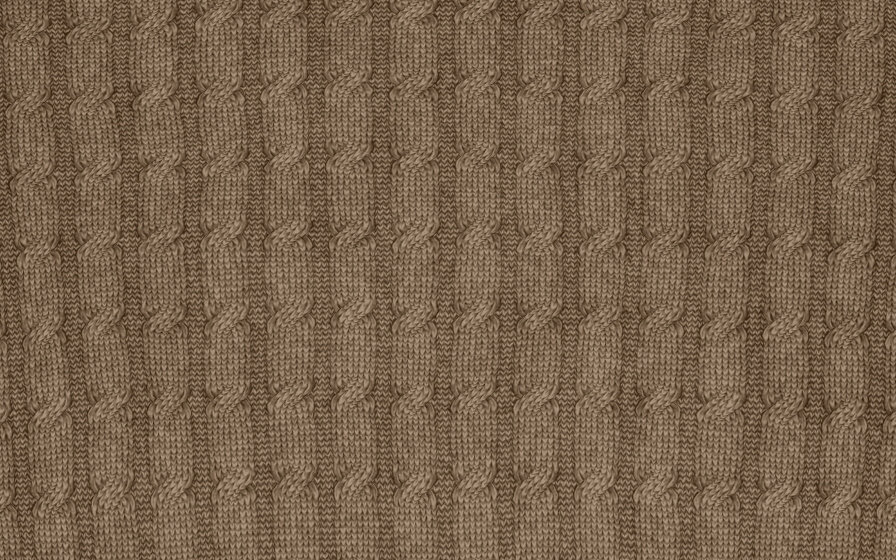
A WebGL 1 fragment shader for this texture:

```glsl
precision highp float;
// Brown cable-knit cloth: columns of two twisting strands on a darker purl ground.
// A gently warped grid places the crossings; each strand carries its own wales
// of V-shaped stitches, and the front strand shades the one it passes over.

uniform vec2 u_resolution;

#define COLUMN_PITCH 0.1113   // cable spacing, in canvas heights
#define REPEAT 0.1385         // distance between crossings, in canvas heights
#define STRAND 0.182          // half width of a strand, in column pitches
#define TWIST 0.25            // half length of a crossing, in repeats
#define TILT 0.6              // lean of the stitch rows inside a crossing
#define STRAND_WALES 4.0      // stitch columns in each strand
#define ROWS 15.0             // stitch rows in each repeat
#define BOW 0.05              // sag of the rows toward both sides
#define TAPER 0.075           // narrowing of the columns toward the bottom
#define FUZZ 0.3              // unevenness of the yarn, in stitches
#define DARK vec3(0.22, 0.14, 0.06)
#define LIGHT vec3(0.67, 0.58, 0.49)

const float TAU = 6.28318;

float hash(vec2 p) {
  return fract(sin(dot(p, vec2(127.1, 311.7))) * 43758.5453);
}

float noise(vec2 p) {
  vec2 i = floor(p), f = fract(p);
  f = f * f * (3.0 - 2.0 * f);
  return mix(mix(hash(i), hash(i + vec2(1.0, 0.0)), f.x),
             mix(hash(i + vec2(0.0, 1.0)), hash(i + 1.0), f.x), f.y);
}

// One wale of V stitches: groove at its sides, slanted yarn, uneven tone.
float knit(float wale, float row, float seed) {
  float side = abs(fract(wale) - 0.5);
  float phase = row - 1.2 * side;
  float groove = 1.0 - smoothstep(0.2, 0.52, side);
  float yarn = 0.5 + 0.5 * cos(TAU * phase);
  float tone = hash(vec2(floor(wale) + seed, floor(phase + 0.5)));
  return 0.4 * groove + 0.38 * yarn + 0.22 * tone;
}

// Reverse stitches: interlocking arcs that zigzag across each row.
float purl(vec2 q) {
  float zigzag = abs(fract(q.x) - 0.5);
  float phase = q.y + 1.1 * zigzag;
  float arc = 0.5 + 0.5 * cos(TAU * phase);
  float tone = hash(vec2(floor(q.x * 2.0), floor(phase + 0.5)));
  float dip = smoothstep(0.0, 0.25, zigzag) * (1.0 - 0.5 * smoothstep(0.35, 0.5, zigzag));
  return arc * (0.45 + 0.3 * dip) + 0.3 * tone;
}

void main() {
  vec2 p = gl_FragCoord.xy / u_resolution.y;
  float u = p.x - 0.5 * u_resolution.x / u_resolution.y;
  float v = 1.0 - p.y;

  // Warped grid of columns and crossings
  float pitch = COLUMN_PITCH * (1.0 + TAPER * (0.5 - v));
  float gx = (u - 0.050) / pitch + 0.1 * (noise(p * vec2(5.0, 7.0)) - 0.5);
  float t = (v - 0.42 - BOW * u * u) / REPEAT;
  float gy = 0.02 * t * t - t + 0.12 * (noise(p * 5.0 + 9.0) - 0.5);
  float column = floor(gx + 0.5);
  float x = gx - column;
  float cy = gy + 0.08 * (hash(vec2(column, 3.0)) - 0.5);
  float y = fract(cy + 0.5) - 0.5;

  // Strand paths: the front one climbs from left to right
  float sway = 2.0 * smoothstep(-TWIST, TWIST, y) - 1.0;
  float crossing = 1.0 - sway * sway;
  float halfWidth = STRAND * (1.0 - 0.06 * cos(TAU * y)) * (1.0 + 0.6 * crossing);
  float center = sway * halfWidth;
  vec2 fuzz = FUZZ * (vec2(noise(p * 130.0), noise(p * 130.0 + 40.0)) - 0.5);
  float front = (x - center) / halfWidth + 0.4 * fuzz.x;
  float back = (x + center) / halfWidth + 0.4 * fuzz.x;
  float soft = 0.05 + 0.7 / (u_resolution.y * pitch * halfWidth);
  float frontMask = 1.0 - smoothstep(1.0 - soft, 1.0 + soft, abs(front));
  float backMask = 1.0 - smoothstep(1.0 - soft, 1.0 + soft, abs(back));

  // Stitches, with rows square to each strand
  float lean = TILT * crossing;
  float seed = column * 17.0;
  float wales = 0.5 * STRAND_WALES;
  float frontRow = ROWS * (cy + lean * (x - center)) + fuzz.y;
  float backRow = ROWS * (cy - lean * (x + center)) + fuzz.y;
  float frontKnit = knit(front * wales, frontRow, seed);
  float backKnit = knit(back * wales, backRow, seed + 8.0);

  // Roundness of the cable and shade beneath the front strand
  float edge = min(abs(x) / (abs(center) + halfWidth), 1.0);
  float rim = 0.16 * pow(edge, 4.0);
  float frontShade = 0.04 + 0.98 * frontKnit - rim
                   + crossing * (0.06 - 0.22 * pow(min(abs(front), 1.0), 4.0));
  float under = exp(-3.0 * max(abs(front) - 1.0, 0.0));
  float backShade = (0.04 + 0.98 * backKnit - rim) * (1.0 - 0.45 * crossing * under);

  // Purl ground, darkest along the cable
  float gap = min(abs(front), abs(back)) - 1.0;
  float contact = exp(-6.0 * max(gap, 0.0));
  float ground = 0.13 + 0.8 * purl(vec2(gx * 11.0, gy * ROWS) + fuzz) - 0.12 * contact;

  float shade = mix(mix(ground, backShade, backMask), frontShade, frontMask);

  // Fibre grain, patchy wear and broad light
  shade += 0.24 * (noise(p * 310.0) - 0.5) + 0.08 * (noise(p * 14.0) - 0.5);
  shade += 0.03 + 0.06 * (v - 0.5) - 0.1 * u * u;
  gl_FragColor = vec4(mix(DARK, LIGHT, clamp(shade, 0.0, 1.0)), 1.0);
}
```
